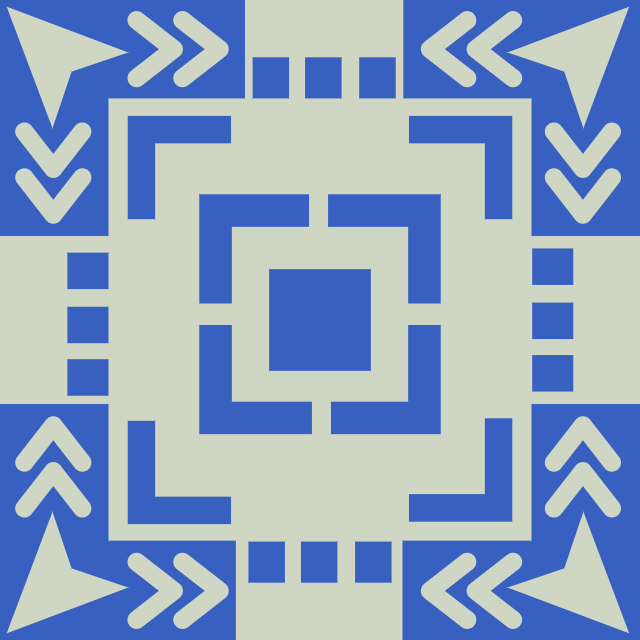
Give the GLSL for this pattern, as a three.js fragment shader.

```glsl
varying vec2 vUv;

float box(vec2 p, vec2 lo, vec2 hi) {
  vec2 d = max(lo - p, p - hi);
  return max(d.x, d.y);
}

// L shape: a box whose far corner is cut away from the inner point on
float bracket(vec2 p, vec2 lo, vec2 hi, vec2 inner) {
  return max(box(p, lo, hi), -box(p, inner, vec2(1.0)));
}

// Rounded chevron with its apex at the origin, pointing along +x
float chevron(vec2 p) {
  vec2 arm = vec2(-0.058, 0.0452);
  p.y = abs(p.y);
  float t = clamp(dot(p, arm) / dot(arm, arm), 0.0, 1.0);
  return length(p - arm * t) - 0.0143;
}

// Notched arrowhead with its tip at the origin, symmetric about the diagonal
float arrowhead(vec2 p) {
  p = vec2(max(p.x, p.y), min(p.x, p.y));
  float flank = dot(p, vec2(0.3525, -0.9358));
  float notch = dot(p, vec2(0.3204, 0.9473)) - 0.1287;
  return max(flank, notch);
}

void main() {
  vec3 paper = vec3(0.81, 0.84, 0.765);
  vec3 blue = vec3(0.218, 0.378, 0.752);

  // Fold the four quadrants so that each is measured from its own corner
  vec2 side = step(0.5, vUv);
  vec2 m = mix(vUv, 1.0 - vUv, side);
  float right = side.x;
  float top = side.y;

  // Corner blocks, notched by the central panel
  float blockWidth = mix(mix(0.3685, 0.3711, right), mix(0.3828, 0.3698, right), top);
  vec2 panel = vec2(0.1695, mix(0.1553, 0.1538, top));
  float ink = bracket(m, vec2(-1.0), vec2(blockWidth, 0.3688), panel);

  // Outer brackets
  vec2 outer = vec2(0.1995, 0.181 + 0.0039 * right * (1.0 - top));
  ink = min(ink, bracket(m, outer, outer + 0.1615, outer + 0.043));

  // Inner brackets and central square
  vec2 inner = vec2(0.3114, mix(0.3216, 0.3036, top));
  vec2 reach = vec2(mix(0.176, 0.1715, abs(right - top)), 0.1706);
  ink = min(ink, bracket(m, inner, inner + reach, inner + 0.0508));
  ink = min(ink, box(vUv, vec2(0.4206), vec2(0.5794)));

  // Rows of three tiles on each side
  vec2 tile = vec2(0.0285, 0.0321);
  for (int i = -1; i <= 1; i++) {
    float k = float(i);
    float along = 0.0833 * k - 0.0013 * (1.0 - abs(k));
    vec2 row = vUv - vec2(mix(0.5, 0.5065, top) + along, mix(0.1217, 0.8783, top));
    vec2 column = vUv - vec2(mix(0.1374, 0.8637, right), mix(0.4935, 0.5, right) + along);
    ink = min(ink, box(row, -tile, tile));
    ink = min(ink, box(column, -tile.yx, tile.yx));
  }

  // Arrowheads and chevron pairs cut out of the corner blocks
  float cut = arrowhead(m - vec2(0.0104 + 0.0065 * right, 0.0104));
  for (int i = 0; i < 2; i++) {
    float shift = 0.0716 * float(i);
    vec2 sideways = m - vec2(0.2715 + shift - 0.015 * right, 0.0768);
    vec2 upright = m - vec2(0.0833 + 0.0059 * right, 0.2637 + shift);
    cut = min(cut, min(chevron(sideways), chevron(upright.yx)));
  }
  ink = max(ink, -cut);

  gl_FragColor = vec4(mix(blue, paper, smoothstep(-0.001, 0.001, ink)), 1.0);
}
```
